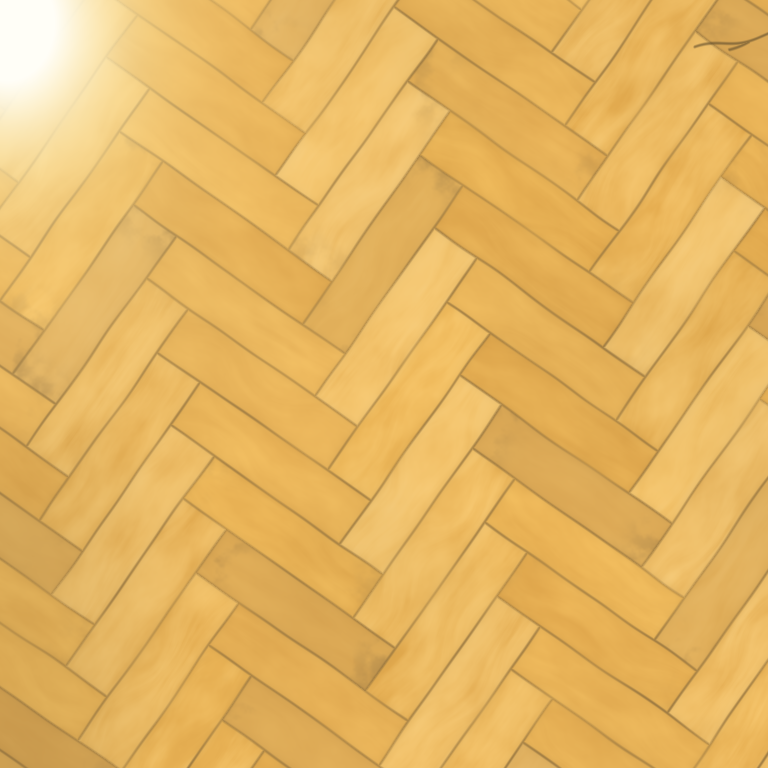
Reproduce this texture procedurally as a WebGL 2 fragment shader.

```glsl
#version 300 es
precision highp float;

uniform vec2 u_resolution;
out vec4 outColor;

float hash(vec2 p) {
    return fract(sin(dot(p, vec2(12.9898, 78.233))) * 43758.5453);
}

float noise(vec2 p) {
    vec2 i = floor(p), f = fract(p);
    f = f * f * (3.0 - 2.0 * f);
    return mix(mix(hash(i), hash(i + vec2(1, 0)), f.x),
               mix(hash(i + vec2(0, 1)), hash(i + vec2(1, 1)), f.x), f.y);
}

float fbm(vec2 p) {
    float sum = 0.0, amp = 0.5;
    for (int i = 0; i < 4; i++) {
        sum += amp * noise(p);
        p = p * 2.03 + 17.1;
        amp *= 0.5;
    }
    return sum;
}

float segment(vec2 p, vec2 a, vec2 b) {
    vec2 pa = p - a, ba = b - a;
    return length(pa - ba * clamp(dot(pa, ba) / dot(ba, ba), 0.0, 1.0));
}

// Herringbone in plank widths: xy = position along and across, z = column, w = row.
vec4 herringbone(vec2 p, float len, out float upright) {
    float column = floor((p.x - p.y) / (2.0 * len));
    vec4 plank = vec4(0);
    upright = 0.0;
    for (int i = 0; i < 2; i++) {
        float j = column + float(i);
        vec2 q = p - j * vec2(len, -len);
        float rowA = floor(q.y), rowB = floor(q.x - len);
        float alongA = q.x - rowA, alongB = q.y - rowB - 1.0 + len;
        if (alongA >= 0.0 && alongA < len) {
            plank = vec4(alongA, q.y - rowA, j, rowA);
            upright = 0.0;
        } else if (alongB >= 0.0 && alongB < len) {
            plank = vec4(alongB, q.x - len - rowB, j, rowB);
            upright = 1.0;
        }
    }
    return plank;
}

void main() {
    vec2 uv = gl_FragCoord.xy / u_resolution;
    float px = 1.0 / u_resolution.y;

    // Tilted plank frame with a slight wobble in the joints
    const float width = 0.0687, len = 3.92;
    vec2 q = uv - vec2(0.637, 0.568);
    q += 0.004 * (vec2(noise(uv * 14.0), noise(uv * 14.0 + 40.0)) - 0.5);
    vec2 along = vec2(cos(0.613), -sin(0.613));
    vec2 across = vec2(along.y, -along.x);
    float upright;
    vec4 plank = herringbone(vec2(dot(q, along), dot(q, across)) / width, len, upright);
    vec2 id = plank.zw + upright * vec2(31.0, 57.0);
    float tone = hash(id), pale = hash(id + 7.3), wear = hash(id + 19.7);

    // Wood colour for each plank, with soft grain running along it
    vec2 grainPos = plank.xy + 40.0 * vec2(tone, pale);
    float bend = noise(grainPos * vec2(0.8, 1.5));
    float grain = fbm(vec2(grainPos.x * 0.8, grainPos.y * 5.0 + bend * 3.0)) - 0.47;
    float figure = fbm(grainPos * vec2(1.2, 1.8)) - 0.47;
    float shade = 0.22 + 0.42 * tone + 0.32 * upright + 0.5 * grain + 0.8 * figure;
    vec3 wood = mix(vec3(0.865, 0.64, 0.285), vec3(0.95, 0.745, 0.37), clamp(shade, 0.0, 1.0));
    float paleness = 0.5 * pale * (0.35 + 0.9 * upright) + 0.5 * (grain + figure) * upright;
    wood = mix(wood, vec3(0.965, 0.805, 0.5), clamp(paleness, 0.0, 0.8));
    wood = mix(wood, vec3(0.82, 0.64, 0.35), 0.45 * step(0.85, wear));

    // Broad light and dull patches
    wood *= 1.0 + 0.07 * (fbm(uv * 4.0 + 3.0) - 0.47);
    wood *= 1.0 - 0.08 * smoothstep(0.3, 0.0, uv.x) * smoothstep(0.65, 0.2, uv.y);

    // Faint grey scuffs gathering near some plank ends
    float endDist = min(plank.x, len - plank.x);
    float scuff = smoothstep(0.4, 0.75, fbm(uv * 38.0)) * smoothstep(0.9, 0.0, endDist);
    wood = mix(wood, vec3(0.6, 0.47, 0.27), 0.4 * scuff * smoothstep(0.5, 1.0, wear));

    // Glare strength around the upper left corner
    vec2 fromGlare = (uv - vec2(0.01, 0.97)) * vec2(1.05, 0.85);
    float r2 = dot(fromGlare, fromGlare);
    float bloom = exp(-r2 / 0.03);

    // Thin soft joints of uneven darkness
    float edge = min(endDist, min(plank.y, 1.0 - plank.y)) * width;
    float joint = 1.0 - smoothstep(0.0, 0.0024 + 0.5 * px, edge);
    float depth = 0.25 + 0.55 * noise(uv * 13.0 + 5.0) + 0.1 * (1.0 - uv.y);
    wood *= 1.0 - 0.05 * exp(-edge / 0.004);
    wood = mix(wood, vec3(0.59, 0.46, 0.25), joint * depth * (1.0 - 0.4 * bloom));

    // Thin scratch with a fork
    vec2 s = uv + vec2(0.0, 0.004 * sin(uv.x * 60.0));
    float scratch = min(segment(s, vec2(0.905, 0.936), vec2(1.01, 0.957)),
                        segment(s, vec2(0.95, 0.937), vec2(0.975, 0.949)));
    wood = mix(wood, vec3(0.4, 0.32, 0.18), 0.65 * (1.0 - smoothstep(0.0, 0.002 + px, scratch)));

    // Window glare, warm at the rim and white at the core
    wood = mix(wood, vec3(0.99, 0.84, 0.53), 0.45 * exp(-r2 / 0.11));
    wood = mix(wood, vec3(0.995, 0.94, 0.7), 0.85 * bloom);
    wood = mix(wood, vec3(1.0, 0.995, 0.97), min(1.0, 1.5 * exp(-r2 / 0.01)));

    outColor = vec4(clamp(wood, 0.0, 1.0), 1.0);
}
```
